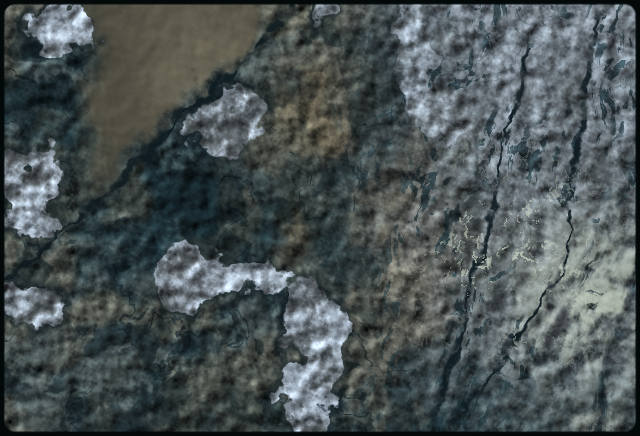
This texture is drawn by a Shadertoy shader. Its source:

```glsl
// Weathered rock face: ochre stains, pale mineral patches, dark faults and a wet sheen, in a black frame.

const vec3 INK    = vec3(0.05, 0.10, 0.12);
const vec3 SHADOW = vec3(0.11, 0.18, 0.205);
const vec3 SLATE  = vec3(0.27, 0.31, 0.31);
const vec3 OCHRE  = vec3(0.38, 0.36, 0.30);
const vec3 GREY   = vec3(0.34, 0.365, 0.38);
const vec3 LILAC  = vec3(0.48, 0.52, 0.56);
const vec3 PALE   = vec3(0.58, 0.63, 0.68);
const vec3 SHEEN  = vec3(0.78, 0.82, 0.75);
const vec3 BORDER = vec3(0.01, 0.03, 0.035);
const float FRAME = 0.010;
const float FRAME_RADIUS = 0.025;
const float RELIEF = 0.9;
const float STREAK_LEAN = 0.2;
const vec2 FAULT_START = vec2(0.02, 0.35);
const vec2 FAULT_END = vec2(0.66, 0.97);

// Mineral patches: centre, radii
const int PATCH_COUNT = 11;
const vec4 PATCHES[PATCH_COUNT] = vec4[PATCH_COUNT](
    vec4(0.43, 0.37, 0.09, 0.11), vec4(0.57, 0.34, 0.12, 0.045),
    vec4(0.73, 0.21, 0.065, 0.13), vec4(0.69, 0.06, 0.05, 0.07),
    vec4(0.08, 0.55, 0.07, 0.11), vec4(0.08, 0.30, 0.065, 0.055),
    vec4(0.97, 0.87, 0.045, 0.13), vec4(1.00, 0.73, 0.05, 0.04),
    vec4(0.49, 0.73, 0.08, 0.07), vec4(0.15, 0.94, 0.07, 0.05),
    vec4(0.75, 0.97, 0.03, 0.03));

float hash(vec2 p) {
    vec3 q = fract(p.xyx * 0.1031);
    q += dot(q, q.yzx + 33.33);
    return fract((q.x + q.y) * q.z);
}

float noise(vec2 p) {
    vec2 i = floor(p), f = fract(p);
    f = f * f * (3.0 - 2.0 * f);
    return mix(mix(hash(i), hash(i + vec2(1, 0)), f.x),
               mix(hash(i + vec2(0, 1)), hash(i + vec2(1, 1)), f.x), f.y);
}

float fbm(vec2 p) {
    float sum = 0.0, amp = 0.5;
    for (int i = 0; i < 5; i++) {
        sum += amp * noise(p);
        p = mat2(1.6, 1.2, -1.2, 1.6) * p + 7.3;
        amp *= 0.5;
    }
    return sum;
}

// Soft elliptical region
float region(vec2 p, vec2 centre, vec2 radii) {
    vec2 d = (p - centre) / radii;
    return exp(-dot(d, d));
}

float crack(vec2 p, vec2 a, vec2 b, float width) {
    vec2 ab = b - a;
    float t = clamp(dot(p - a, ab) / dot(ab, ab), 0.0, 1.0);
    return 1.0 - smoothstep(width * 0.4, width + 0.003, length(p - a - ab * t));
}

void mainImage(out vec4 fragColor, in vec2 fragCoord) {
    vec2 p = fragCoord / iResolution.y;
    vec2 size = iResolution.xy / iResolution.y;
    vec2 wobble = vec2(fbm(p * 9.0 + 3.0), fbm(p * 9.0 + 41.0)) - 0.48;
    vec2 jitter = vec2(fbm(p * 36.0 + 19.0), fbm(p * 36.0 + 87.0)) - 0.48;
    vec2 q = p + 0.13 * wobble + 0.025 * jitter;
    float broad = fbm(p * 4.5 + 11.0);
    float grain = fbm(p * 34.0);
    float bump = grain - fbm(p * 34.0 + vec2(-0.35, 0.4));

    // Slate ground, darkest in the middle left
    vec3 col = mix(SHADOW, SLATE, smoothstep(0.32, 0.66, 0.6 * broad + 0.4 * grain));
    col = mix(col, SHADOW, 0.6 * region(q, vec2(0.52, 0.52), vec2(0.24, 0.16)));

    // Ochre stains, smooth above the fault
    vec2 faultDir = normalize(FAULT_END - FAULT_START);
    float side = dot(q - FAULT_START, vec2(-faultDir.y, faultDir.x));
    float slab = smoothstep(0.0, 0.05, side) * smoothstep(0.15, 0.25, q.x);
    float stain = 0.45 * smoothstep(0.46, 0.62, fbm(p * 7.0 + 29.0));
    stain += 0.8 * region(q, vec2(0.75, 0.77), vec2(0.13, 0.15));
    stain += 0.8 * region(q, vec2(0.69, 0.50), vec2(0.05, 0.07));
    stain += 0.6 * region(q, vec2(0.97, 0.42), vec2(0.15, 0.25));
    stain = clamp(max(stain, 0.9 * slab), 0.0, 1.0);
    col = mix(col, OCHRE * (0.7 + 0.55 * broad), stain);

    // Grey streaked rock on the right
    vec2 s = vec2(p.x - STREAK_LEAN * p.y, p.y);
    float streak = fbm(s * vec2(34.0, 9.0) + wobble * 3.0);
    float right = smoothstep(0.78, 1.25, q.x + 0.12 * p.y);
    right *= smoothstep(-0.08, 0.25, q.y);
    vec3 face = mix(GREY, LILAC, smoothstep(0.3, 0.62, 0.5 * streak + 0.5 * broad));
    col = mix(col, face, right * 0.9);

    // Ragged dark mottling: blotches on the left, fine upright flecks on the right
    float blotch = smoothstep(0.50, 0.60, fbm(q * 13.0 + 5.0));
    col = mix(col, INK, 0.6 * blotch * (1.0 - slab) * (1.0 - right) * (1.0 - 0.5 * stain));
    float fleck = smoothstep(0.53, 0.63, fbm(s * vec2(72.0, 30.0) + wobble * 7.0 + 63.0));
    fleck *= smoothstep(0.38, 0.56, fbm(s * vec2(14.0, 6.0) + 37.0));
    col = mix(col, SHADOW, 0.8 * fleck * smoothstep(0.65, 1.0, q.x));

    // Short hairline veins and rough relief
    float vein = 1.0 - smoothstep(0.0, 0.03, abs(fbm(q * 9.0 + 5.0) - 0.48));
    vein *= smoothstep(0.45, 0.58, fbm(p * 11.0 + 53.0));
    col = mix(col, INK, 0.65 * vein * (1.0 - slab) * (1.0 - 0.6 * right));
    float grit = noise(p * 150.0) - 0.5;
    col *= 1.0 + (2.0 * RELIEF * bump + 0.22 * grit) * (1.0 - 0.85 * slab);

    // Pale ragged patches with a broken dark rim
    float edge = 1.0;
    for (int i = 0; i < PATCH_COUNT; i++) {
        vec4 b = PATCHES[i];
        edge = min(edge, (length((q - b.xy) / b.zw) - 1.0) * min(b.z, b.w));
    }
    edge += 0.10 * (fbm(p * 17.0 + 91.0) - 0.46) + 0.06 * (grain - 0.46);
    float rim = (1.0 - smoothstep(0.0, 0.04, edge)) * smoothstep(0.36, 0.56, broad + 0.4 * wobble.x);
    col = mix(col, INK, 0.6 * rim * (1.0 - right));
    vec3 mineral = mix(GREY, PALE, smoothstep(0.34, 0.56, 0.4 * grain + 0.6 * fbm(p * 15.0)));
    float crust = 1.0 - smoothstep(-0.005, 0.005, edge);
    col = mix(col, mineral * (1.0 + 1.7 * bump + 0.15 * grit), crust * (1.0 - 0.25 * right));

    // Long faults, thin and interrupted
    vec2 c = p + 0.06 * wobble + 0.025 * jitter;
    float thick = 0.25 + 1.5 * smoothstep(0.3, 0.7, fbm(p * 15.0 + 13.0));
    float fault = crack(c, FAULT_START, FAULT_END, 0.008 * thick);
    fault = max(fault, crack(c, vec2(1.21, 0.92), vec2(1.12, 0.52), 0.004 * thick));
    fault = max(fault, crack(c, vec2(1.12, 0.52), vec2(1.01, 0.04), 0.009 * thick));
    fault = max(fault, crack(c, vec2(1.37, 0.97), vec2(1.30, 0.55), 0.005 * thick));
    fault = max(fault, crack(c, vec2(1.30, 0.55), vec2(1.30, 0.38), 0.002 * thick));
    fault = max(fault, crack(c, vec2(1.30, 0.38), vec2(1.05, 0.02), 0.006 * thick));
    fault *= 0.45 + 0.55 * smoothstep(0.36, 0.5, grain);
    col = mix(col, INK, 0.9 * fault);

    // Wet sheen and small glints
    float glow = region(q, vec2(1.36, 0.30), vec2(0.20, 0.20));
    float wet = smoothstep(0.32, 0.58, 0.6 * streak + 0.4 * grain);
    col = mix(col, SHEEN, 0.75 * glow * wet * (1.0 - fault) * (1.0 - 0.7 * fleck));
    float glint = smoothstep(0.66, 0.82, noise(s * vec2(120.0, 85.0) + jitter * 9.0));
    glint *= smoothstep(0.42, 0.54, fbm(p * 14.0 + 71.0));
    col = mix(col, SHEEN, 0.8 * glint * region(p, vec2(1.17, 0.40), vec2(0.22, 0.23)));

    // Rounded black frame
    vec2 corner = abs(p - 0.5 * size) - 0.5 * size + FRAME + FRAME_RADIUS;
    float border = length(max(corner, 0.0)) - FRAME_RADIUS;
    col = mix(col, BORDER, smoothstep(-0.003, 0.003, border));
    fragColor = vec4(clamp(col, 0.0, 1.0), 1.0);
}
```
